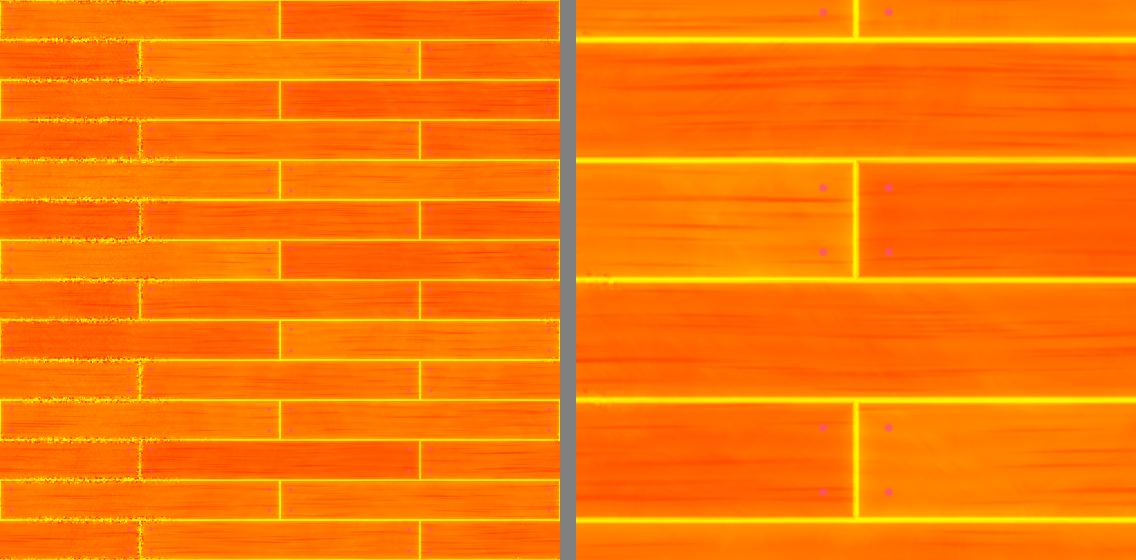
Left: the whole. Right: its middle third, enlarged.
Reproduce this texture procedurally as a WebGL 2 fragment shader.

```glsl
#version 300 es
precision highp float;

uniform vec2 u_resolution;
out vec4 outColor;

const float TAU = 6.2831853;

float hash(vec2 p) {
    vec3 q = fract(vec3(p.xyx) * 0.1031);
    q += dot(q, q.yzx + 33.33);
    return fract((q.x + q.y) * q.z);
}

// Cellular noise wrapping over the canvas: distance to nearest point, cell value
vec2 cells(vec2 uv, vec2 count) {
    vec2 p = uv * count;
    vec2 base = floor(p);
    vec2 nearest = vec2(9.0, 0.0);
    for (int y = -1; y <= 1; y++) {
        for (int x = -1; x <= 1; x++) {
            vec2 cell = base + vec2(x, y);
            vec2 id = mod(cell, count);
            vec2 point = cell + 0.15 + 0.7 * vec2(hash(id), hash(id + 71.0));
            float d = length(p - point);
            if (d < nearest.x) nearest = vec2(d, hash(id + 37.0));
        }
    }
    return nearest;
}

// Warped layered sines, roughly -1 to 1
float clouds(vec2 uv) {
    vec2 q = TAU * uv;
    float sum = 0.0;
    float amp = 0.5;
    for (int i = 1; i <= 5; i++) {
        float k = float(i);
        q += 0.45 * sin(q.yx * (k + 1.0) + vec2(k, 2.3 * k));
        sum += amp * sin(q.x * (2.0 * k + 1.0) + k) * sin(q.y * (k + 1.0) + 1.7 * k);
        amp *= 0.75;
    }
    return sum;
}

// Long, thin, tapered streaks; only some cells carry one
float streaks(vec2 uv, vec2 count, float density) {
    vec2 c = cells(uv, count);
    return (1.0 - smoothstep(0.05, 0.5, c.x)) * smoothstep(1.0 - density, 1.0, c.y);
}

void main() {
    vec2 uv = gl_FragCoord.xy / u_resolution;
    float pixel = 1.0 / u_resolution.y;

    // Fourteen courses of two planks, every other course shifted by half a plank
    float row = floor(uv.y * 14.0);
    float along = uv.x * 2.0 + 0.5 * mod(row + 1.0, 2.0);
    vec2 plank = vec2(mod(floor(along), 2.0), row);
    vec2 local = vec2(fract(along) * 0.5, fract(uv.y * 14.0) / 14.0);
    vec2 edge = min(local, vec2(0.5, 1.0 / 14.0) - local);
    float seam = min(edge.x, edge.y);

    // Plank tone, blotches and grain, kept separate for each plank
    float seed = hash(plank + 5.0);
    vec2 wood = uv + vec2(seed, 0.0);
    wood.y += 0.0012 * sin(TAU * 3.0 * wood.x + 9.0 * seed);
    float blotch = clouds(wood);
    float heat = mix(0.36, 0.51, hash(plank + 19.0)) + 0.035 * blotch;
    heat += 0.02 * clouds(uv.yx * 2.0 + seed);
    heat -= 0.10 * streaks(wood, vec2(5.0, 170.0), 0.5);
    heat -= 0.08 * streaks(wood + 0.37, vec2(9.0, 260.0), 0.45);
    heat += 0.015 * sin(TAU * 61.0 * wood.y + 2.0 * blotch);

    // Wear gathers on the left, with stray patches elsewhere
    float side = 0.5 + 0.5 * cos(TAU * (uv.x - 0.16));
    float wear = smoothstep(0.45, 1.0, side * side + 0.35 * clouds(uv + 0.43));
    vec2 grit = cells(uv, vec2(250.0));
    float speck = (1.0 - smoothstep(0.2, 0.65, grit.x)) * (2.0 * grit.y - 1.0);
    heat += 0.035 * wear * speck;

    // Bright seam core in a soft glow, broken up where worn
    float core = 1.0 - smoothstep(0.0005, 0.0012 + max(0.0016, pixel), seam);
    heat += 0.2 * exp(-seam / 0.005) + 0.32 * core * (1.0 - 0.3 * wear);
    heat += 0.45 * wear * speck * (1.0 - smoothstep(0.003, 0.0085, seam));

    vec3 color = vec3(1.0, clamp(heat, 0.25, 0.96), 0.0);

    // Two nails at each plank end
    float nail = length(edge - vec2(0.0195, 0.0165));
    float head = 1.0 - smoothstep(0.0012, 0.0028 + pixel, nail);
    color = mix(color, vec3(1.0, 0.3, 0.5), 0.75 * head);

    outColor = vec4(color, 1.0);
}
```
